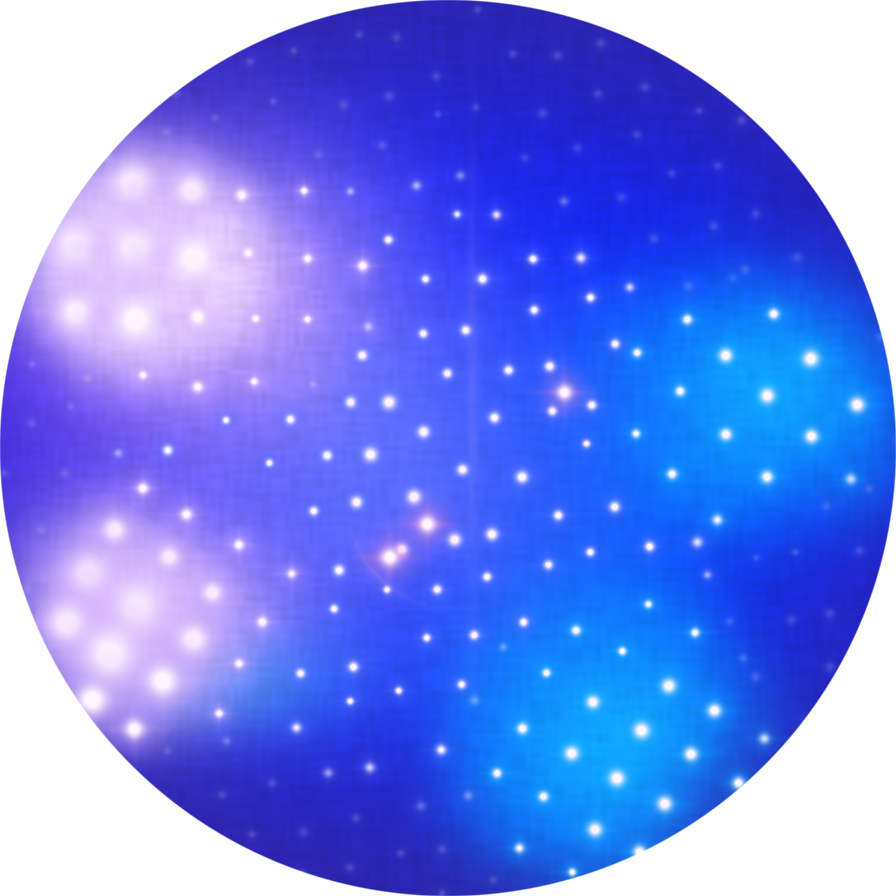
Give the GLSL for this background, as a Shadertoy shader.

```glsl
const vec3 PAGE = vec3(1.0);
const vec3 NAVY = vec3(0.18, 0.14, 0.65);
const vec3 ROYAL = vec3(0.05, 0.12, 0.98);
const vec3 VIOLET = vec3(0.29, 0.16, 0.93);
const vec3 PERIWINKLE = vec3(0.34, 0.43, 1.0);
const vec3 AZURE = vec3(0.03, 0.42, 1.0);
const vec3 CYAN = vec3(0.06, 0.67, 1.0);
const vec3 LILAC = vec3(0.82, 0.67, 0.99);
const vec3 PEARL = vec3(1.0, 0.96, 1.0);
const vec3 ROSE = vec3(1.0, 0.55, 0.85);

const float DISC_RADIUS = 0.5;
const float SMALL_LIGHT = 0.0050;
const float FAINT_LIGHT = 0.12;

// Four lamp clusters, followed by the sparse field between them
const int FIELD = 4;
const vec2 ORIGIN[5] = vec2[5](vec2(0.150, 0.720), vec2(0.156, 0.323),
    vec2(0.859, 0.555), vec2(0.690, 0.132), vec2(0.482, 0.513));
const vec2 AXIS_A[5] = vec2[5](vec2(0.064, -0.003), vec2(0.056, -0.034),
    vec2(0.047, -0.046), vec2(0.053, -0.030), vec2(0.062, 0.014));
const vec2 AXIS_B[5] = vec2[5](vec2(0.004, -0.072), vec2(-0.029, -0.052),
    vec2(-0.052, -0.043), vec2(-0.028, -0.054), vec2(-0.020, -0.062));
const vec2 CENTRE[4] = vec2[4](vec2(0.23, 0.69), vec2(0.19, 0.32),
    vec2(0.83, 0.55), vec2(0.69, 0.17));
const vec2 EXTENT[4] = vec2[4](vec2(0.20, 0.15), vec2(0.15, 0.15),
    vec2(0.16, 0.14), vec2(0.17, 0.17));
const vec2 HOT_SPOT[5] = vec2[5](vec2(0.13, 0.73), vec2(0.12, 0.30),
    vec2(0.87, 0.55), vec2(0.72, 0.14), vec2(0.47, 0.48));
const float HOT_SIZE[5] = float[5](0.027, 0.024, 0.0085, 0.0085, 0.0075);
const vec3 TINT[5] = vec3[5](LILAC, LILAC, CYAN, CYAN, PERIWINKLE);

vec2 hash2(vec2 p) {
    vec3 q = fract(p.xyx * vec3(0.1031, 0.1030, 0.0973));
    q += dot(q, q.yzx + 33.33);
    return fract((q.xx + q.yz) * q.zy);
}

float noise(vec2 p) {
    vec2 i = floor(p), f = fract(p);
    f = f * f * (3.0 - 2.0 * f);
    return mix(mix(hash2(i).x, hash2(i + vec2(1, 0)).x, f.x),
               mix(hash2(i + vec2(0, 1)).x, hash2(i + 1.0).x, f.x), f.y);
}

float blob(vec2 p, vec2 centre, vec2 radius) {
    vec2 q = (p - centre) / radius;
    return exp(-dot(q, q));
}

float plateau(vec2 p, vec2 centre, vec2 radius) {
    vec2 q = (p - centre) / radius;
    return exp(-dot(q, q) * dot(q, q));
}

// Coloured wash on the cloth
vec3 wash(vec2 p) {
    vec2 q = p + 0.025 * (vec2(noise(p * 9.0), noise(p * 9.0 + 40.0)) - 0.5);
    vec3 c = mix(NAVY, ROYAL, plateau(q, vec2(0.52, 0.51), vec2(0.49, 0.40)));
    c = mix(c, VIOLET, 0.85 * blob(q, vec2(0.12, 0.59), vec2(0.30, 0.28)));
    c = mix(c, AZURE, 0.65 * blob(q, vec2(0.66, 0.47), vec2(0.18, 0.18)));
    c = mix(c, AZURE, 0.9 * plateau(q, vec2(0.82, 0.55), vec2(0.19, 0.15)));
    c = mix(c, AZURE, 0.9 * plateau(q, vec2(0.65, 0.21), vec2(0.17, 0.19)));
    c = mix(c, PERIWINKLE, 0.9 * blob(q, vec2(0.43, 0.48), vec2(0.20, 0.21)));
    c = mix(c, CYAN, 0.85 * blob(q, vec2(0.85, 0.56), vec2(0.12, 0.11)));
    c = mix(c, CYAN, 0.9 * blob(q, vec2(0.68, 0.18), vec2(0.13, 0.13)));
    c = mix(c, CYAN, 0.5 * blob(q, vec2(0.28, 0.25), vec2(0.12, 0.06)));
    c = mix(c, LILAC, 0.95 * blob(q, vec2(0.23, 0.67), vec2(0.19, 0.16)));
    c = mix(c, LILAC, 0.9 * blob(q, vec2(0.18, 0.325), vec2(0.15, 0.11)));
    c = mix(c, PEARL, 0.85 * plateau(q, vec2(0.16, 0.71), vec2(0.13, 0.12)));
    return mix(c, PEARL, 0.6 * blob(q, vec2(0.14, 0.31), vec2(0.09, 0.10)));
}

// Round core, soft halo and a thin cross of rays
void addLight(inout vec3 c, vec2 d, float size, float power, vec3 tint) {
    float core = exp(-dot(d, d) / (size * size));
    float halo = exp(-dot(d, d) / (size * size * 8.0));
    vec2 a = abs(d) / size;
    float rays = exp(-a.x * 0.45 - a.y * a.y * 5.0) + 0.7 * exp(-a.y * 0.45 - a.x * a.x * 5.0);
    c = mix(c, tint, min(1.0, power * (0.40 * halo + 0.35 * rays)));
    c = mix(c, PEARL, min(1.0, power * core * 1.25));
}

void addLattice(inout vec3 c, vec2 p, int k) {
    mat2 basis = mat2(AXIS_A[k], AXIS_B[k]);
    vec2 home = floor(inverse(basis) * (p - ORIGIN[k]) + 0.5);
    float jitter = k == FIELD ? 0.45 : 0.16;
    for (int n = 0; n < 9; n++) {
        vec2 cell = home + vec2(n % 3 - 1, n / 3 - 1);
        vec2 random = hash2(cell + float(k) * 17.0 + 50.0);
        vec2 pos = ORIGIN[k] + basis * (cell + jitter * (random - 0.5));
        float power = 1.0;
        if (k == FIELD) {
            power = mix(1.0, FAINT_LIGHT, smoothstep(0.27, 0.38, length(pos - vec2(0.47, 0.46))));
            for (int j = 0; j < FIELD; j++)
                power *= step(1.0, length((pos - CENTRE[j]) / EXTENT[j]));
        } else {
            power = 1.0 - smoothstep(0.92, 1.02, length((pos - CENTRE[k]) / EXTENT[k]));
        }
        float heat = plateau(pos, HOT_SPOT[k], vec2(0.11));
        float size = mix(SMALL_LIGHT, HOT_SIZE[k], heat) * mix(0.75, 1.1, random.y);
        addLight(c, p - pos, size, power, TINT[k]);
    }
}

void mainImage(out vec4 fragColor, in vec2 fragCoord) {
    vec2 p = fragCoord / iResolution.xy;
    vec3 c = wash(p);

    // Weave, crease and faint arc
    float weave = noise(p * vec2(45.0, 190.0)) + noise(p * vec2(190.0, 45.0)) - 1.0;
    c *= 1.0 + 0.06 * weave;
    c = mix(c, LILAC, 0.13 * blob(p, vec2(0.527, 0.57), vec2(0.006, 0.22)));
    float arc = abs(length(p - vec2(0.508, 0.44)) - 0.12);
    c = mix(c, LILAC, 0.2 * exp(-arc * 250.0) * blob(p, vec2(0.415, 0.36), vec2(0.06)));

    for (int k = 0; k <= FIELD; k++) addLattice(c, p, k);

    // Rose accents
    addLight(c, p - vec2(0.630, 0.562), 0.0075, 1.0, ROSE);
    addLight(c, p - vec2(0.477, 0.415), 0.0085, 1.0, ROSE);
    addLight(c, p - vec2(0.435, 0.378), 0.0090, 1.0, ROSE);

    float edge = 1.0 / iResolution.y;
    float outside = smoothstep(-edge, edge, length(p - 0.5) - DISC_RADIUS);
    fragColor = vec4(mix(clamp(c, 0.0, 1.0), PAGE, outside), 1.0);
}
```
